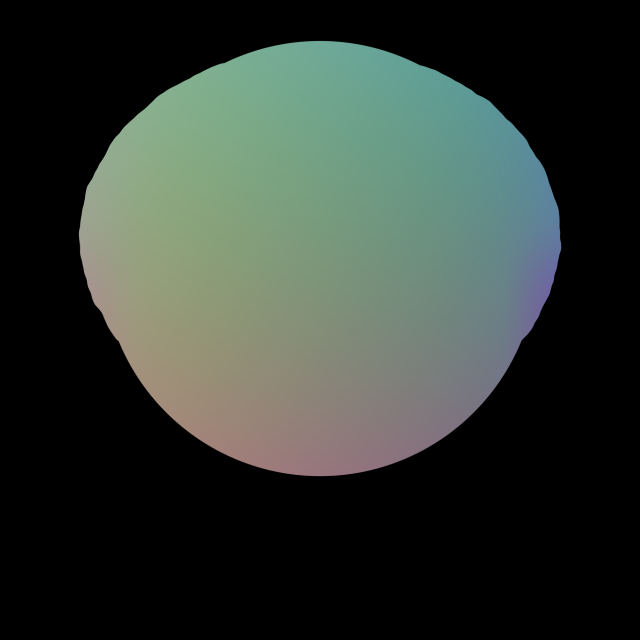
Reproduce this texture map procedurally as a Shadertoy shader.

```glsl
// Smooth pastel blob on black: a wide dome joined to a round base, tinted like a normal map.

vec2 hashGradient(vec2 cell) {
    float angle = 6.2832 * fract(sin(dot(cell, vec2(127.1, 311.7))) * 43758.5);
    return vec2(cos(angle), sin(angle));
}

float gradientNoise(vec2 p) {
    vec2 i = floor(p), f = fract(p);
    vec2 u = f * f * f * (f * (f * 6.0 - 15.0) + 10.0);
    float a = dot(hashGradient(i), f);
    float b = dot(hashGradient(i + vec2(1, 0)), f - vec2(1, 0));
    float c = dot(hashGradient(i + vec2(0, 1)), f - vec2(0, 1));
    float d = dot(hashGradient(i + vec2(1, 1)), f - vec2(1, 1));
    return mix(mix(a, b, u.x), mix(c, d, u.x), u.y);
}

// Approximate signed distance to an axis-aligned ellipse
float ellipseDistance(vec2 p, vec2 radii) {
    float k = length(p / radii);
    return k * (k - 1.0) / max(length(p / (radii * radii)), 0.001);
}

float blobDistance(vec2 uv) {
    float dome = ellipseDistance(uv - vec2(0.5, 0.629), vec2(0.375, 0.297));
    dome += 0.004 * gradientNoise(uv * 22.0) + 0.002 * gradientNoise(uv * 60.0);
    float base = length(uv - vec2(0.5, 0.596)) - 0.340;
    return min(dome, base);
}

// Curved color ramps across the surface, p spans about -1 to 1
vec3 surfaceColor(vec2 p) {
    vec2 q = p * p;
    vec3 color = vec3(0.485, 0.590, 0.480);
    color += p.x * vec3(-0.125, -0.070, 0.025);
    color += p.y * vec3(-0.080, 0.100, 0.050);
    color += q.y * vec3(0.030, -0.030, 0.060);
    color += q.x * q.x * vec3(0.020, -0.040, 0.110);

    // Violet cast on the lower side rims, stronger on the right
    float rim = smoothstep(0.74, 0.97, abs(p.x)) * smoothstep(0.25, -0.2, p.y);
    return color + rim * (p.x > 0.0 ? 1.0 : 0.4) * vec3(0.04, -0.08, 0.04);
}

void mainImage(out vec4 fragColor, in vec2 fragCoord) {
    vec2 uv = fragCoord / iResolution.xy;
    float pixel = 1.0 / iResolution.y;
    float coverage = 1.0 - smoothstep(-0.7 * pixel, 0.7 * pixel, blobDistance(uv));
    vec3 color = surfaceColor((uv - vec2(0.5, 0.591)) / vec2(0.375, 0.335));
    fragColor = vec4(color * coverage, 1.0);
}
```
